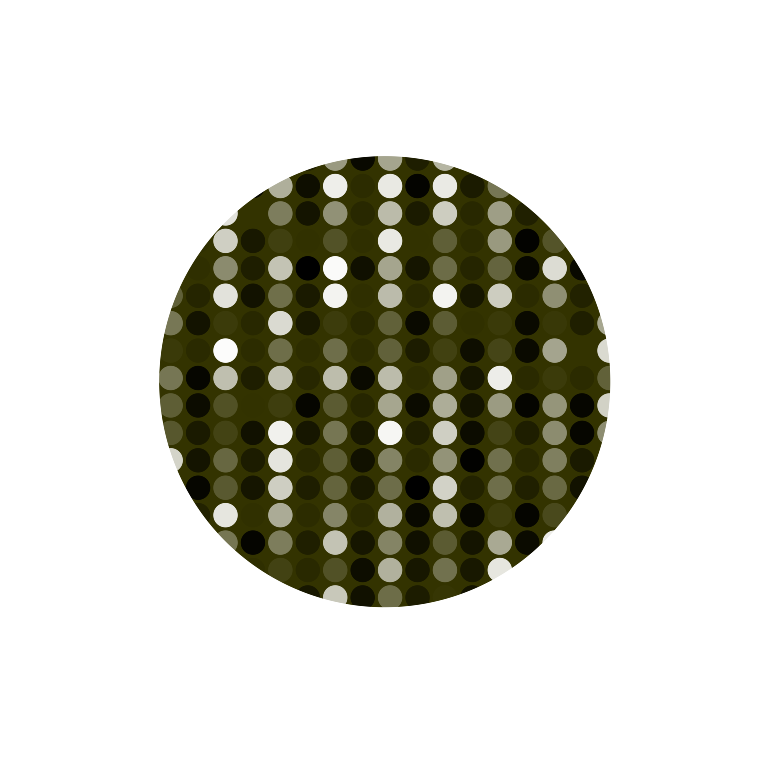
Write a Shadertoy shader that draws this pattern.

```glsl
const float CELLS = 28.0;
const vec2 GRID_SHIFT = vec2(0.222, 0.218);
const float DOT_RADIUS = 0.446;
const vec2 DISC_CENTER = vec2(0.501, 0.503);
const float DISC_RADIUS = 0.2937;

const vec3 OLIVE = vec3(0.2, 0.2, 0.0);
const vec3 BLACK = vec3(0.0);
const vec3 WHITE = vec3(1.0);

float hash(vec2 p) {
    vec3 q = fract(p.xyx * vec3(0.1031, 0.1030, 0.0973));
    q += dot(q, q.yzx + 33.33);
    return fract((q.x + q.y) * q.z);
}

// Coverage of a circle, softened over one pixel
float circle(vec2 p, float radius, float pixel) {
    return 1.0 - smoothstep(-0.5 * pixel, 0.5 * pixel, length(p) - radius);
}

// Even columns fade to white, odd columns to black
vec3 dotColor(vec2 id) {
    float strength = hash(id + 7.0);
    vec3 target = mod(id.x, 2.0) < 0.5 ? WHITE : BLACK;
    return mix(OLIVE, target, strength);
}

vec3 dotGrid(vec2 uv, float pixel) {
    vec2 p = uv * CELLS - GRID_SHIFT + 0.5;
    vec2 id = mod(floor(p), CELLS);
    float coverage = circle(fract(p) - 0.5, DOT_RADIUS, pixel * CELLS);
    return mix(OLIVE, dotColor(id), coverage);
}

void mainImage(out vec4 fragColor, in vec2 fragCoord) {
    vec2 uv = fragCoord / iResolution.xy;
    float pixel = 1.0 / min(iResolution.x, iResolution.y);

    // Dot grid seen through a round window on white
    float window = circle(uv - DISC_CENTER, DISC_RADIUS, pixel);
    vec3 color = mix(WHITE, dotGrid(uv, pixel), window);
    fragColor = vec4(color, 1.0);
}
```
